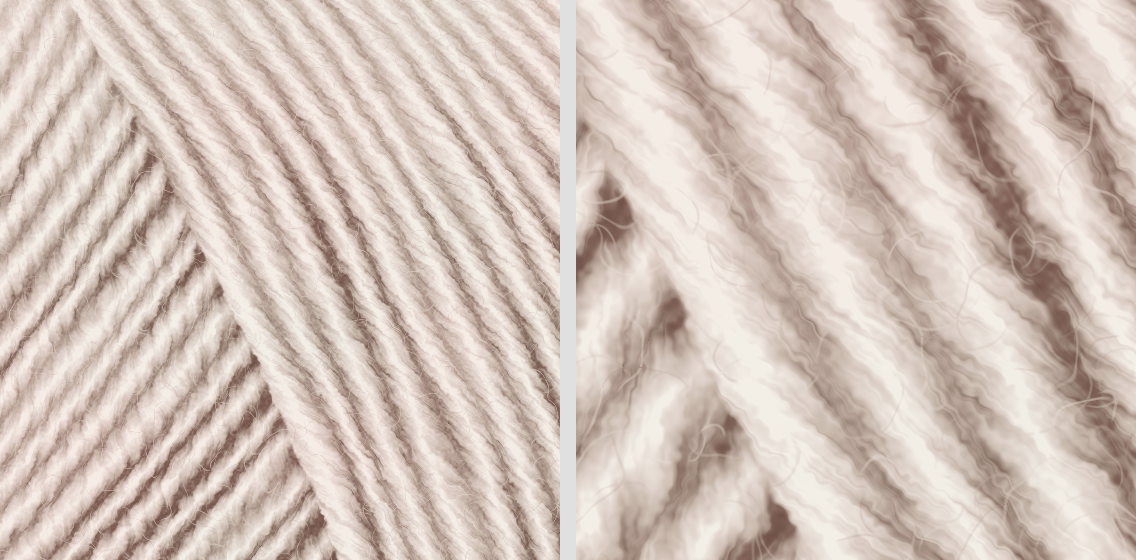
Left, the full canvas; right, a detail of the centre.
A Shadertoy shader for this texture:

```glsl
const float RIGHT_SPACING = 0.065;  // strand widths along a row
const float LEFT_SPACING = 0.073;
const float BOUNDARY = 0.12;        // where the top layer starts on the top edge
const float PLY_PITCH = 0.050;      // length of one ply along a strand
const float PLY_TWIST = 1.2;        // plies crossed from edge to middle
const float PLY_DEPTH = 0.32;
const float FIBRE_DEPTH = 0.40;
const float FUZZ_DEPTH = 0.17;
const float GROOVE_VARIATION = 0.50;
const float CONTRAST = 0.92;
const float HAIR_CELLS = 20.0;
const float HAIR_WIDTH = 0.0009;
const float HAIR_OPACITY = 0.26;

// Wool tones from groove to highlight, with their position on the tone scale
const int TONES = 7;
const vec3 WOOL[TONES] = vec3[TONES](
    vec3(0.43, 0.31, 0.27), vec3(0.51, 0.39, 0.35), vec3(0.60, 0.51, 0.46),
    vec3(0.69, 0.60, 0.56), vec3(0.78, 0.71, 0.66), vec3(0.86, 0.80, 0.77),
    vec3(0.955, 0.93, 0.90));
const float STOPS[TONES] = float[TONES](-0.06, 0.04, 0.12, 0.22, 0.36, 0.56, 0.92);

float hash(vec2 p) {
    vec3 q = fract(vec3(p.xyx) * 0.1031);
    q += dot(q, q.yzx + 33.33);
    return fract((q.x + q.y) * q.z);
}

float noise(vec2 p) {
    vec2 i = floor(p), f = fract(p);
    f = f * f * (3.0 - 2.0 * f);
    return mix(mix(hash(i), hash(i + vec2(1, 0)), f.x),
               mix(hash(i + vec2(0, 1)), hash(i + vec2(1, 1)), f.x), f.y);
}

// Tone of a twisted strand: q counts strands across, s is length along them
float strandTone(float q, float s, float seed) {
    q += 0.45 * (noise(vec2(q * 0.9 + seed, s * 3.0)) - 0.5);
    float id = floor(q) + seed;
    float v = 2.0 * fract(q) - 1.0;
    float rise = 1.0 - abs(v);
    float body = smoothstep(0.0, 0.25, rise);

    // Some grooves are deep, others nearly closed
    float groove = noise(vec2(floor(q + 0.5) * 7.3 + seed, s * 3.5));
    float tone = sqrt(rise * rise + 0.006);
    tone += (1.0 - rise) * (groove - 0.5) * GROOVE_VARIATION;

    // Plies wind around the strand as a helix
    float phase = s / PLY_PITCH - PLY_TWIST * asin(v * 0.94) + 5.0 * hash(vec2(id, seed));
    phase += 0.7 * (noise(vec2(s * 14.0, id * 3.7)) - 0.5);
    float ply = sin(3.14159 * fract(phase)) - 0.637;
    float firmness = 0.6 + 0.8 * noise(vec2(s * 9.0, id * 2.3));
    tone += PLY_DEPTH * ply * firmness * (0.6 + 0.6 * v * v) * body;

    // Fibres run along the plies
    float bend = 0.8 * noise(vec2(s * 45.0, q * 7.0));
    float fine = noise(vec2(phase * 11.0 + bend, s * 38.0 + id * 9.1));
    float coarse = noise(vec2(phase * 4.5 + bend, s * 20.0 + id * 5.3));
    return tone + FIBRE_DEPTH * (0.55 * fine + 0.45 * coarse - 0.5) * (0.4 + 0.6 * body);
}

// Loose curved hairs: x is coverage, y is tone
vec2 hairs(vec2 p) {
    p += 0.008 * (vec2(noise(p * 55.0), noise(p * 55.0 + 23.0)) - 0.5);
    vec2 cell = floor(p * HAIR_CELLS), result = vec2(0.0, 0.5);
    for (int j = -1; j <= 1; j++)
    for (int i = -1; i <= 1; i++)
    for (int k = 0; k < 3; k++) {
        vec2 c = cell + vec2(i, j);
        vec2 key = c + 41.0 * float(k) + 7.0;
        vec2 centre = (c + vec2(hash(key), hash(key + 13.7))) / HAIR_CELLS;
        float radius = mix(0.008, 0.035, hash(key + 29.1));
        vec2 d = p - centre;
        float turn = 6.28318 * hash(key + 51.3);
        float facing = dot(d, vec2(cos(turn), sin(turn))) / max(length(d), 0.0001);
        float line = abs(length(d) - radius * (1.0 + 0.5 * facing));
        float cover = (1.0 - smoothstep(0.2 * HAIR_WIDTH, 1.6 * HAIR_WIDTH, line))
                    * smoothstep(0.6, 0.9, facing);
        if (cover > result.x) result = vec2(cover, mix(0.1, 0.9, hash(key + 77.7)));
    }
    return result;
}

vec3 woolColour(float tone) {
    vec3 colour = WOOL[0];
    for (int i = 1; i < TONES; i++)
        colour = mix(colour, WOOL[i],
                     clamp((tone - STOPS[i - 1]) / (STOPS[i] - STOPS[i - 1]), 0.0, 1.0));
    return colour;
}

void mainImage(out vec4 fragColor, in vec2 fragCoord) {
    vec2 uv = fragCoord / iResolution.xy;

    // Fuzzy outlines
    vec2 p = uv + 0.004 * (vec2(noise(uv * 190.0), noise(uv * 190.0 + 57.0)) - 0.5)
                + 0.007 * (vec2(noise(uv * 45.0), noise(uv * 45.0 + 31.0)) - 0.5);
    float t = 1.0 - p.y;

    // Top layer sweeps down to the right, lower layer down to the left
    float across = (p.x - 0.55 * t + 0.07 * t * t) / (1.0 + 0.4 * t - 0.37 * t * t);
    float top = (across - BOUNDARY) / RIGHT_SPACING;
    float under = (p.x - 0.92 * p.y + 0.18 * p.y * p.y) / LEFT_SPACING;

    float topTone = strandTone(top, t * 1.2, 20.0) + 0.25 * exp(-5.0 * abs(top));
    float underTone = strandTone(under, t * 1.26, 70.0) - 0.38 * exp(-2.6 * abs(top));
    float edge = top + 0.12 * (noise(vec2(t * 28.0, 3.0)) - 0.5);
    float tone = mix(underTone, topTone, smoothstep(-0.07, 0.07, edge));

    // Broad light: pale haze above, dimmer below
    tone = 0.51 + (tone - 0.5) * CONTRAST + 0.10 * (uv.y - 0.45);
    tone = mix(tone, 0.76, 0.35 * smoothstep(0.65, 1.05, uv.y));

    // Grooves keep some light and are crossed by fuzz
    tone = 0.5 * (tone + sqrt(tone * tone + 0.014));
    float fuzz = 0.6 * noise(uv * 250.0) + 0.4 * noise(uv * vec2(110.0, 150.0) + 9.0);
    tone += FUZZ_DEPTH * (fuzz - 0.5);

    vec2 hair = hairs(uv);
    tone = mix(tone, hair.y, HAIR_OPACITY * hair.x);

    // Faint drift between rose and cream
    vec3 tint = vec3(0.008, -0.006, -0.003) * (2.0 * noise(uv * 5.0 + 11.0) - 0.8);
    fragColor = vec4(woolColour(tone) + tint, 1.0);
}
```
